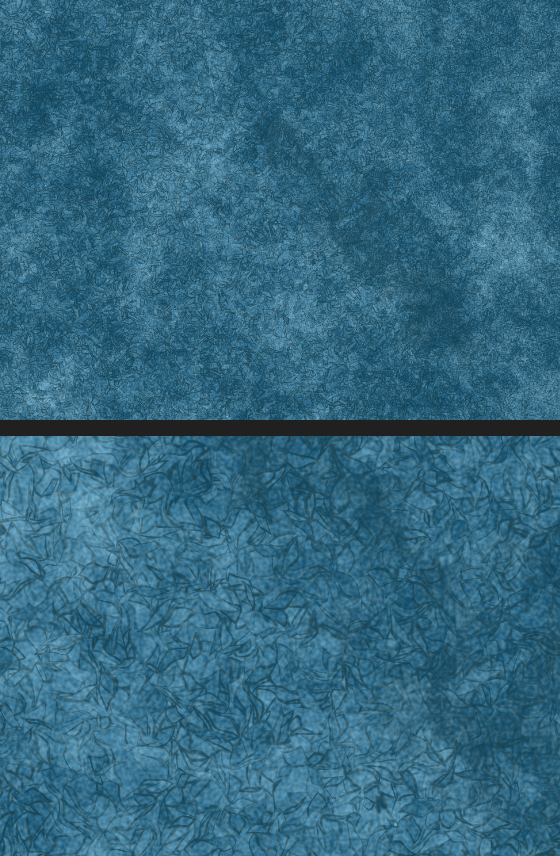
Top: the whole. Bottom: its middle third, enlarged.
This texture is drawn by a Shadertoy shader. Its source:

```glsl
// Frosted blue ice: overlapping thin flakes with dark rims, cloudy frost and fine grain.

const vec3 ICE_BLUE = vec3(0.240, 0.455, 0.556);
const vec3 GREY_SHIFT = vec3(0.028, -0.011, -0.044);

vec2 hash2(vec2 p) {
    vec3 q = fract(vec3(p.xyx) * vec3(0.1031, 0.1030, 0.0973));
    q += dot(q, q.yzx + 33.33);
    return fract((q.xx + q.yz) * q.zy);
}

mat2 rotation(float angle) {
    float c = cos(angle), s = sin(angle);
    return mat2(c, -s, s, c);
}

// Gradient noise, about -0.7 to 0.7
float corner(vec2 cell, vec2 offset) {
    float angle = 6.2832 * hash2(cell).x;
    return dot(vec2(cos(angle), sin(angle)), offset);
}

float gradientNoise(vec2 p) {
    vec2 i = floor(p), f = p - i;
    vec2 u = f * f * f * (f * (f * 6.0 - 15.0) + 10.0);
    vec2 e = vec2(1.0, 0.0);
    return mix(mix(corner(i, f), corner(i + e, f - e), u.x),
               mix(corner(i + e.yx, f - e.yx), corner(i + 1.0, f - 1.0), u.x), u.y);
}

float fbm(vec2 p, float gain) {
    float sum = 0.0, amp = 0.5;
    for (int i = 0; i < 5; i++) {
        sum += amp * gradientNoise(p);
        p = rotation(0.6) * p * 2.03 + 17.3;
        amp *= gain;
    }
    return sum;
}

// Soft round patch
float blob(vec2 p, vec2 centre, vec2 radius) {
    vec2 d = (p - centre) / radius;
    return exp(-dot(d, d));
}

// Soft straight band between two points
float band(vec2 p, vec2 a, vec2 b, float width) {
    vec2 ab = b - a;
    float h = clamp(dot(p - a, ab) / dot(ab, ab), 0.0, 1.0);
    float d = length(p - a - ab * h) / width;
    return exp(-d * d);
}

// Skewed pointed sliver; sharpness 1 is a rhombus, 2 a lens
float sliver(vec2 q, vec2 halfSize, float skew, float sharpness) {
    q.x += skew * q.y;
    float profile = 1.0 - pow(abs(q.x) / halfSize.x, sharpness);
    return 0.8 * (abs(q.y) - halfSize.y * profile);
}

// Lays one layer of flakes over surface = (tone, rim)
vec2 layFlakes(vec2 surface, vec2 p, float scale, float seed, float pixel) {
    vec2 g = p * scale + seed;
    vec2 home = floor(g);
    for (int y = -1; y <= 1; y++)
    for (int x = -1; x <= 1; x++) {
        vec2 cell = home + vec2(x, y);
        vec2 place = hash2(cell + seed), shape = hash2(cell + seed + 41.7);
        vec2 look = hash2(cell + seed + 93.1);
        vec2 q = rotation(6.2832 * look.x) * (g - cell - place);
        vec2 halfSize = vec2(mix(0.35, 0.85, shape.x), mix(0.09, 0.36, shape.y));
        float d = sliver(q, halfSize, 1.6 * (place.x - 0.5), 1.0 + 0.6 * look.y) / scale;
        float inside = smoothstep(pixel, -pixel, d);
        float rim = 1.0 - smoothstep(0.0003, 0.0008 + pixel, abs(d));
        float tone = fract(look.y * 7.3 + shape.x) - 0.5;
        surface.x = mix(surface.x, tone, 0.8 * inside);
        surface.y = max(surface.y * (1.0 - 0.65 * inside), rim * mix(0.3, 1.0, place.y));
    }
    return surface;
}

// Broad light and dark regions
float frostClouds(vec2 p) {
    vec2 w = p + 0.16 * vec2(fbm(p * 7.0, 0.7), fbm(p * 7.0 + 31.0, 0.7));
    float v = 0.22 * fbm(p * 3.4 + 7.0, 0.7) + 0.18 * fbm(w * 13.0 + 40.0, 0.75);
    v += 0.07 * blob(w, vec2(0.54, 0.63), vec2(0.10, 0.06));
    v += 0.06 * blob(w, vec2(0.46, 0.90), vec2(0.07, 0.10));
    v += 0.10 * blob(w, vec2(0.97, 0.30), vec2(0.035, 0.03));
    v += 0.08 * blob(w, vec2(0.12, 0.09), vec2(0.05));
    v += 0.02 * blob(w, vec2(0.55, 0.25), vec2(0.50, 0.25));
    v -= 0.07 * blob(w, vec2(0.66, 0.90), vec2(0.15, 0.11));
    v -= 0.06 * blob(w, vec2(0.22, 0.77), vec2(0.12, 0.04));
    v += 0.04 * band(w, vec2(1.25, 0.75), vec2(1.23, 0.30), 0.025);
    float streaks = gradientNoise(vec2(w.x * 15.0 + w.y * 3.0, w.y * 2.5));
    return v + 0.06 * streaks * smoothstep(0.8, 1.15, p.x);
}

void mainImage(out vec4 fragColor, in vec2 fragCoord) {
    vec2 p = fragCoord / iResolution.y;
    float pixel = 0.5 / iResolution.y;

    // Regions: dark diagonal seam and the grainy right side
    vec2 bent = p + 0.22 * vec2(fbm(p * 8.0 + 3.0, 0.7), fbm(p * 8.0 + 57.0, 0.7));
    float seam = band(bent, vec2(0.69, 0.65), vec2(1.08, 0.16), 0.05);
    float grainy = smoothstep(0.75, 1.3, bent.x + 0.25 * (p.y - 0.5));
    float flaky = (1.0 - 0.4 * seam) * (1.0 - 0.35 * grainy);

    // Flakes, their outlines bent by noise
    vec2 warped = p + 0.008 * vec2(gradientNoise(p * 48.0), gradientNoise(p * 48.0 + 19.0));
    vec2 surface = vec2(0.0);
    for (int i = 0; i < 4; i++) {
        float k = float(i);
        surface = layFlakes(surface, rotation(0.7 * k) * warped, 30.0 + 7.0 * k, 23.7 * k + 60.0, pixel);
    }

    // Fine grain and sparse bright specks
    float grain = gradientNoise(p * 310.0) + 0.6 * gradientNoise(p * 170.0 + 9.0);
    float tint = gradientNoise(p * 270.0 + 71.0);
    vec2 speckCell = floor(p * 60.0);
    vec2 speckSeed = hash2(speckCell + 5.0);
    float speck = step(0.998, speckSeed.x) * smoothstep(0.10, 0.04, length(fract(p * 60.0) - 0.5));

    // Thin pale crack
    float crackX = 0.512 + 0.012 * gradientNoise(vec2(p.y * 14.0, 2.0)) - 0.12 * (p.y - 0.76);
    float crack = smoothstep(0.0012 + pixel, 0.0, abs(p.x - crackX))
                * smoothstep(0.74, 0.78, p.y) * smoothstep(0.93, 0.86, p.y);

    float tone = frostClouds(p) - 0.06 * seam - 0.02 * grainy;
    tone += flaky * (0.145 * surface.x - 0.155 * surface.y);
    tone += grain * mix(0.115, 0.165, grainy);
    tone += 0.12 * crack + 0.25 * speck;

    // Ease the darkest tones towards a floor
    float depth = max(-0.08 - tone, 0.0);
    tone += depth - depth / (1.0 + 5.0 * depth);

    float grey = 1.5 * surface.y * flaky + 0.6 * seam + 0.25 * grainy + 1.2 * tint - 0.45;
    vec3 colour = ICE_BLUE + tone + GREY_SHIFT * grey;
    fragColor = vec4(clamp(colour, 0.0, 1.0), 1.0);
}
```
